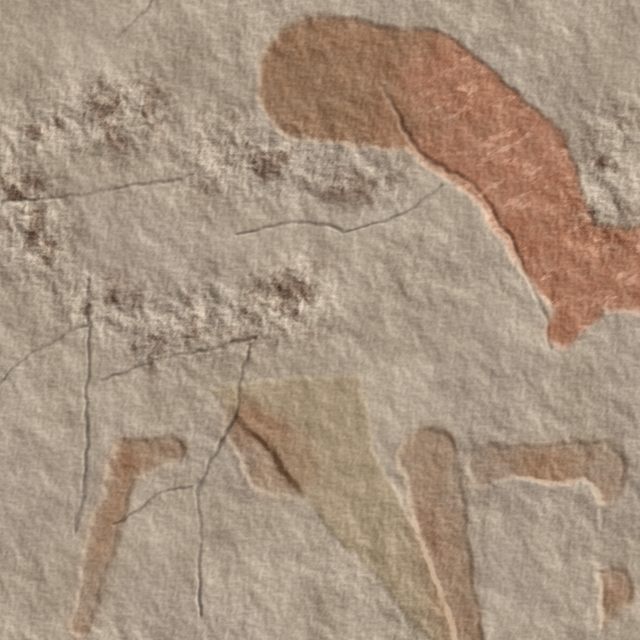
Write a Shadertoy shader that draws this texture.

```glsl
// Weathered stone relief with sunken ochre pigment, raised panels and cracks.
// Distance functions lay out a height field, roughened by layered sines and
// cellular grain, then lit from the upper right and tinted by region.

float hash(vec2 c) {
    vec3 q = fract(c.xyx * vec3(0.1031, 0.103, 0.0973));
    q += dot(q, q.yzx + 33.33);
    return fract((q.x + q.y) * q.z);
}

// Distance to the nearest scattered grain centre.
float cellular(vec2 p) {
    vec2 cell = floor(p);
    float nearest = 2.0;
    for (int y = -1; y <= 1; y++)
    for (int x = -1; x <= 1; x++) {
        vec2 c = cell + vec2(x, y);
        nearest = min(nearest, distance(p, c + vec2(hash(c), hash(c + 57.0))));
    }
    return nearest;
}

// Layered, rotated and bent sines, roughly -1 to 1.
float waves(vec2 p, int layers) {
    float sum = 0.0, amp = 0.5;
    for (int i = 0; i < layers; i++) {
        p = mat2(0.8, 0.6, -0.6, 0.8) * p * 1.9 + 1.7;
        sum += amp * sin(p.x + 1.4 * sin(p.y * 0.9)) * sin(p.y + 1.3 * sin(p.x * 0.7));
        amp *= 0.62;
    }
    return sum;
}

// Tapered capsule.
float bar(vec2 p, vec2 a, vec2 b, float ra, float rb) {
    float t = clamp(dot(p - a, b - a) / dot(b - a, b - a), 0.0, 1.0);
    return distance(p, mix(a, b, t)) - mix(ra, rb, t);
}

// Distance to a line bowed sideways.
float bow(vec2 p, vec2 a, vec2 b, float bend) {
    vec2 ab = b - a;
    float t = clamp(dot(p - a, ab) / dot(ab, ab), 0.0, 1.0);
    return distance(p, a + ab * t + vec2(-ab.y, ab.x) * bend * 4.0 * t * (1.0 - t));
}

vec2 warp(vec2 p) {
    return p + 0.009 * vec2(waves(p * 13.0, 4), waves(p * 13.0 + 4.0, 4));
}

// Sweeping ochre band across the upper right.
float bandShape(vec2 p) {
    float d = bar(p, vec2(0.50, 0.875), vec2(0.67, 0.855), 0.10, 0.09);
    d = min(d, bar(p, vec2(0.67, 0.855), vec2(0.81, 0.74), 0.09, 0.085));
    d = min(d, bar(p, vec2(0.81, 0.74), vec2(0.90, 0.56), 0.085, 0.06));
    d = min(d, bar(p, vec2(0.90, 0.58), vec2(1.05, 0.58), 0.065, 0.065));
    return min(d, bar(p, vec2(0.90, 0.52), vec2(0.88, 0.49), 0.04, 0.03));
}

// Paler sunken limbs in the lower half.
float limbShape(vec2 p) {
    float d = bar(p, vec2(0.39, 0.33), vec2(0.44, 0.28), 0.04, 0.055);
    d = min(d, bar(p, vec2(0.27, 0.30), vec2(0.20, 0.28), 0.02, 0.03));
    d = min(d, bar(p, vec2(0.19, 0.27), vec2(0.125, 0.02), 0.024, 0.015));
    d = min(d, bar(p, vec2(0.67, 0.29), vec2(0.72, -0.02), 0.04, 0.035));
    d = min(d, bar(p, vec2(0.76, 0.27), vec2(0.92, 0.26), 0.03, 0.05));
    return min(d, bar(p, vec2(0.90, 0.05), vec2(0.96, 0.08), 0.045, 0.03));
}

float panelShape(vec2 p) {
    vec2 q = abs(p - vec2(0.845, 0.08)) - vec2(0.05, 0.13);
    return length(max(q, 0.0)) + min(max(q.x, q.y), 0.0) - 0.04;
}

float wedgeShape(vec2 p) {
    float right = dot(p - vec2(0.63, 0.21), vec2(0.944, 0.33)) - 0.012 * sin(p.y * 16.0);
    float left = dot(p - vec2(0.48, 0.22), vec2(-0.757, -0.653));
    return max(max(right, left), p.y - 0.36 - 0.1 * p.x);
}

// Rough, stained zones.
float crust(vec2 p) {
    float d = bar(p, vec2(0.06, 0.80), vec2(0.20, 0.82), 0.02, 0.03);
    d = min(d, bar(p, vec2(0.34, 0.76), vec2(0.58, 0.73), 0.03, 0.02));
    d = min(d, bar(p, vec2(0.14, 0.53), vec2(0.24, 0.48), 0.01, 0.02));
    d = min(d, bar(p, vec2(0.26, 0.49), vec2(0.46, 0.53), 0.01, 0.03));
    d = min(d, bar(p, vec2(0.03, 0.75), vec2(0.05, 0.62), 0.01, 0.03));
    d = min(d, bar(p, vec2(0.96, 0.80), vec2(0.93, 0.65), 0.01, 0.02));
    return smoothstep(0.08, -0.02, d);
}

float cracks(vec2 p) {
    float d = bow(p, vec2(0.37, 0.63), vec2(0.54, 0.64), 0.12);
    d = min(d, bow(p, vec2(0.54, 0.64), vec2(0.69, 0.71), -0.1));
    d = min(d, bow(p, vec2(0.60, 0.87), vec2(0.74, 0.71), -0.12));
    d = min(d, bow(p, vec2(0.74, 0.71), vec2(0.86, 0.46), 0.06));
    d = min(d, bow(p, vec2(0.00, 0.68), vec2(0.30, 0.73), -0.02));
    d = min(d, bow(p, vec2(0.135, 0.56), vec2(0.125, 0.17), 0.02));
    d = min(d, bow(p, vec2(0.39, 0.46), vec2(0.31, 0.25), 0.06));
    d = min(d, bow(p, vec2(0.31, 0.25), vec2(0.31, 0.04), 0.02));
    d = min(d, bow(p, vec2(0.16, 0.40), vec2(0.40, 0.47), 0.05));
    d = min(d, bow(p, vec2(0.18, 0.18), vec2(0.30, 0.24), 0.03));
    d = min(d, bow(p, vec2(0.00, 0.40), vec2(0.14, 0.50), 0.05));
    return min(d, bow(p, vec2(0.18, 0.94), vec2(0.25, 1.01), 0.0));
}

float groove(vec2 p) {
    float d = cracks(p) / 0.0032;
    return exp(-d * d) * (0.65 + 0.5 * waves(p * 9.0, 2));
}

float height(vec2 p) {
    vec2 w = warp(p);
    float sunk = smoothstep(0.006, -0.006, min(bandShape(w), limbShape(w)));
    float raised = smoothstep(0.006, -0.006, min(panelShape(w), wedgeShape(w)));
    float rough = 0.17 + 0.22 * crust(w) + 0.08 * waves(p * 5.0, 2);
    return 0.22 * max(raised, 1.0 - sunk) + 0.1 * raised - 0.17 * groove(w)
        + rough * waves(p * 22.0, 6) + 0.03 * cellular(p * 120.0);
}

void mainImage(out vec4 fragColor, in vec2 fragCoord) {
    vec2 p = fragCoord / iResolution.xy;
    vec2 w = warp(p);
    float mottle = waves(p * 8.0, 6);
    float fleck = waves(p * 38.0 + 3.0, 4);

    // Bare stone, olive wedge and grey bloom.
    vec3 color = mix(vec3(0.61, 0.55, 0.48), vec3(0.73, 0.67, 0.60), clamp(0.55 + 0.6 * mottle, 0.0, 1.0));
    color = mix(color, vec3(0.62, 0.56, 0.51), 0.5 * smoothstep(0.0, 0.5, waves(p * 5.0 + 7.0, 4)));
    color = mix(color, vec3(0.62, 0.54, 0.42), 0.65 * smoothstep(0.01, -0.01, wedgeShape(w)));

    // Pigment, worn thin in places and streaked on the broad band.
    float limb = smoothstep(0.02, -0.02, limbShape(w)) * smoothstep(-0.008, 0.008, panelShape(w));
    color = mix(color, vec3(0.58, 0.45, 0.35), limb * clamp(0.65 + 0.5 * mottle, 0.0, 1.0));
    float band = smoothstep(0.01, -0.012, bandShape(w));
    vec3 ochre = mix(vec3(0.56, 0.43, 0.33), vec3(0.65, 0.45, 0.35), smoothstep(0.5, 0.8, p.x + 0.1 * mottle));
    float streak = waves(mat2(0.9, -0.45, 0.45, 0.9) * p * vec2(22.0, 60.0), 4);
    ochre += 0.13 * smoothstep(0.15, 0.7, streak) * smoothstep(0.58, 0.75, p.x);
    color = mix(color, ochre, band * clamp(0.93 + 0.15 * fleck, 0.0, 1.0));

    // Stains and pale dust on the crust.
    float rough = crust(w) * (1.0 - 0.8 * band);
    color = mix(color, vec3(0.43, 0.34, 0.28), 0.75 * rough * smoothstep(0.0, 0.5, waves(p * 18.0, 5)));
    color = mix(color, vec3(0.80, 0.74, 0.65), 0.5 * rough * smoothstep(0.1, 0.6, -fleck));

    // Raking light, crack shadow and fine grain.
    vec2 toLight = 0.003 * normalize(vec2(1.0, 0.8));
    float lit = height(p - toLight) - height(p + toLight);
    color += clamp(lit, -0.24, 0.18) * vec3(1.0, 0.97, 0.9);
    color *= 1.0 - 0.28 * groove(w);
    color += 0.05 * (cellular(p * 150.0) - 0.45);
    fragColor = vec4(clamp(color, 0.0, 1.0), 1.0);
}
```
